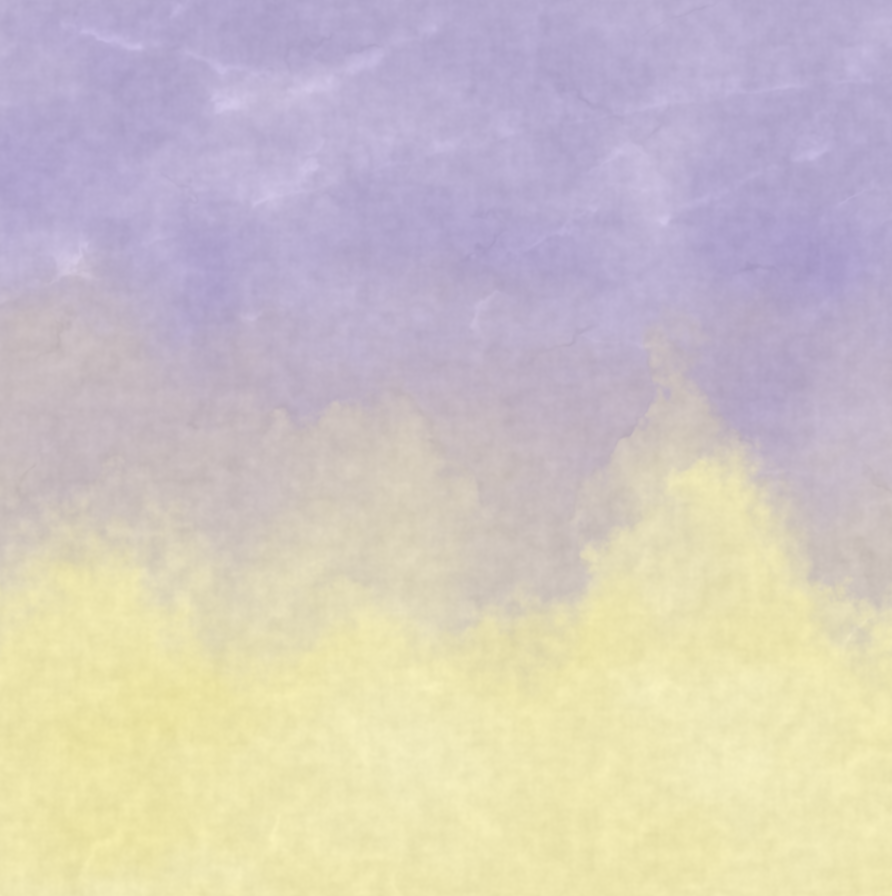
This background is drawn by a Shadertoy shader. Its source:

```glsl
const vec3 VIOLET = vec3(.65, .60, .79);
const vec3 LAVENDER = vec3(.71, .67, .81);
const vec3 LILAC = vec3(.79, .75, .86);
const vec3 MAUVE = vec3(.755, .705, .76);
const vec3 BEIGE = vec3(.81, .77, .74);
const vec3 PALE = vec3(.89, .86, .73);
const vec3 YELLOW = vec3(.93, .90, .69);
const vec3 GOLD = vec3(.92, .885, .61);
const vec3 CREAM = vec3(.945, .925, .76);

vec2 hashGradient(vec2 cell) {
    vec3 q = fract(cell.xyx * vec3(.1031, .1030, .0973));
    q += dot(q, q.yzx + 33.33);
    return fract((q.xx + q.yz) * q.zy) * 2. - 1.;
}

float gradientNoise(vec2 p) {
    vec2 i = floor(p), f = fract(p);
    vec2 w = f * f * f * (f * (f * 6. - 15.) + 10.);
    vec2 e = vec2(0, 1);
    float low = mix(dot(hashGradient(i), f), dot(hashGradient(i + e.yx), f - e.yx), w.x);
    float high = mix(dot(hashGradient(i + e.xy), f - e.xy), dot(hashGradient(i + e.yy), f - e.yy), w.x);
    return mix(low, high, w.y);
}

float fbm(vec2 p, int octaves) {
    float sum = 0., gain = 1.;
    for (int i = 0; i < octaves; i++) {
        sum += gain * gradientNoise(p);
        p = mat2(1.6, 1.2, -1.2, 1.6) * p + 17.3;
        gain *= .58;
    }
    return sum;
}

float bump(float x, float center, float width) {
    float d = (x - center) / width;
    return exp(-d * d);
}

float glow(vec2 p, float x, float y, float rx, float ry) {
    vec2 d = (p - vec2(x, y)) / vec2(rx, ry);
    return exp(-dot(d, d));
}

// Brush line between two points
float stroke(vec2 p, vec2 a, vec2 b, float width) {
    vec2 ab = b - a;
    float t = clamp(dot(p - a, ab) / dot(ab, ab), 0., 1.);
    return bump(length(p - a - t * ab), 0., width);
}

// Thin broken veins along the zero line of a noise field
float veins(vec2 p, float wobble, float width) {
    float mask = smoothstep(.0, .35, gradientNoise(p * 1.3 + 31.));
    return mask * bump(gradientNoise(p) + .2 * wobble, 0., width);
}

float yellowHeight(float x) {
    return .31 + .13 * bump(x, .09, .10) + .05 * bump(x, .40, .05)
        + .08 * bump(x, .67, .05) + .18 * bump(x, .81, .10);
}

float mistHeight(float x) {
    return .33 + .11 * bump(x, .06, .13) + .22 * bump(x, .35, .19)
        + .05 * bump(x, .46, .05) + .17 * bump(x, .75, .07) + .12 * bump(x, .80, .14);
}

vec3 skyWash(vec2 p, vec2 q, float cloud, float rough) {
    // Violet top fades through mauve into warm grey
    vec3 color = mix(BEIGE, MAUVE, smoothstep(.33, .60, q.y + .12 * cloud));
    float upper = smoothstep(.53, .76, q.y + .10 * cloud);
    color = mix(color, LAVENDER, upper);

    // Pale and deep pools of pigment
    float light = glow(q, .33, .89, .13, .05) + glow(q, .22, .79, .20, .04) + glow(q, .0, .71, .10, .05)
        + .8 * glow(q, .74, .82, .05, .07) + .6 * glow(q, .40, .66, .07, .06) + .7 * glow(q, .96, .52, .07, .08);
    float deep = glow(q, .235, .675, .055, .075) + glow(q, .90, .71, .09, .06) + .7 * glow(q, .07, .81, .12, .06)
        + .6 * glow(q, .07, .96, .10, .04) + .5 * glow(q, .56, .72, .12, .05) + .7 * glow(q, .86, .56, .07, .08);
    color = mix(color, LILAC, clamp(light * .7 + upper * cloud * .7, 0., .85));
    color = mix(color, VIOLET, clamp(deep * .7 - upper * cloud * .3, 0., .8));
    color = mix(color, BEIGE, .6 * glow(q, .06, .59, .15, .07));

    // Long arched highlight, crossing strokes and slanted veins
    float broken = clamp(.45 + 1.5 * rough, 0., 1.);
    float arc = p.y - (.66 + .43 * p.x - .18 * p.x * p.x) - .012 * rough;
    color += .05 * broken * smoothstep(-.004, .003, arc) * exp(-max(arc, 0.) / .02);
    vec2 s = p + .02 * rough;
    float lines = stroke(s, vec2(.07, .98), vec2(.35, .905), .007)
        + stroke(s, vec2(.35, .90), vec2(.50, .98), .009)
        - stroke(s, vec2(.62, .92), vec2(.71, .855), .006)
        + stroke(s, vec2(.75, .76), vec2(.93, .84), .006);
    vec2 slant = vec2(p.x + p.y * .4, p.y - p.x * .35) * vec2(5, 11);
    lines += veins(slant, rough, .035) - .8 * veins(slant + 7.7, rough, .03);
    return color + .05 * lines * broken;
}

void mainImage(out vec4 fragColor, in vec2 fragCoord) {
    vec2 p = fragCoord / iResolution.xy;
    float cloud = fbm(p * vec2(4, 6) + 3.7, 5);
    float rough = fbm(p * 18. + 9.1, 4);
    float grain = fbm(p * 55., 3);
    vec2 q = p + .06 * vec2(fbm(p * 7. + 21., 5), fbm(p * 7. + 48., 5));

    // Ragged wash borders, crisp in places and diffuse in others
    float blur = mix(.012, .07, smoothstep(-.25, .25, gradientNoise(p * 6. + 5.)));
    float mistDepth = mistHeight(q.x) - q.y + .02 * rough + .01 * grain;
    float yellowDepth = yellowHeight(q.x) - q.y + .025 * rough + .012 * grain;
    vec3 color = skyWash(p, q, cloud, rough);
    color -= .04 * bump(mistDepth, -.008, .010) * clamp(.3 + 1.5 * rough, 0., 1.);

    // Hazy middle layer
    vec3 mist = mix(BEIGE, PALE, smoothstep(.03, .23, mistDepth + .10 * cloud));
    mist = mix(mist, PALE, .6 * glow(q, .46, .42, .06, .10));
    mist = mix(mist, MAUVE, .45 * glow(q, .29, .45, .09, .07));
    color = mix(color, mist, .85 * smoothstep(-blur, blur, mistDepth));

    // Sunny lower layer
    float goldPool = glow(q, .17, .20, .15, .08) + .6 * glow(q, .13, .07, .13, .05)
        + .5 * glow(q, .58, .28, .10, .04) + .5 * glow(q, .10, .40, .06, .03);
    float creamPool = glow(q, .86, .17, .10, .10) + .7 * glow(q, .46, .18, .10, .07)
        + .7 * glow(q, .20, .01, .10, .03) + .7 * glow(q, .73, .24, .04, .04);
    vec3 sun = mix(PALE, YELLOW, smoothstep(.0, .09, yellowDepth + .08 * cloud));
    sun = mix(sun, CREAM, clamp(creamPool * .6 + cloud * .5, 0., .8));
    sun = mix(sun, GOLD, clamp(goldPool * .7 - cloud * .25, 0., .85));
    sun = mix(sun, PALE, .6 * glow(q, .76, .38, .09, .07));
    sun += .025 * veins(p * 9., rough, .05);
    color = mix(color, sun, smoothstep(-blur, blur, yellowDepth));

    // Brushed paper grain
    float weave = gradientNoise(p * vec2(150, 22)) + gradientNoise(p * vec2(22, 150));
    color += .022 * rough + .010 * weave + .030 * grain;
    fragColor = vec4(clamp(color, 0., 1.), 1.);
}
```
